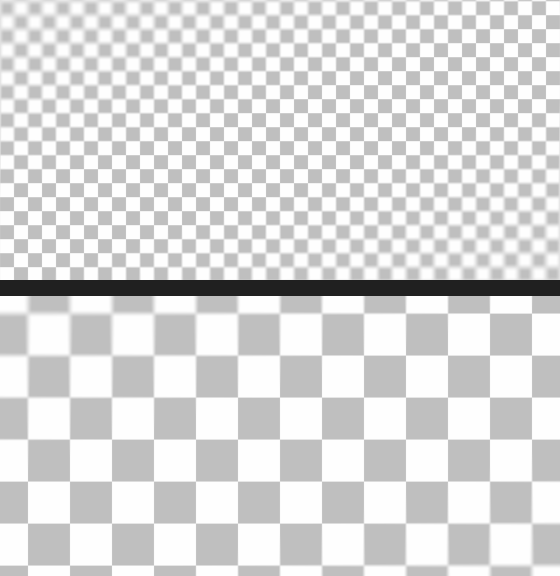
Top: the whole. Bottom: its middle third, enlarged.
Write a Shadertoy shader that draws this pattern.

```glsl
// Grey and white checkerboard, 40 by 20 cells, with a tilted band of focus.
// Each axis is a softened square wave; their product is the blurred checker,
// and the softness grows with distance from a slanted focus line.

const float ROWS = 20.0;
const float ROW_SHIFT = 0.085;               // in cells
const vec2 FOCUS_POINT = vec2(1.0, 0.47);    // in canvas heights
const float FOCUS_SLOPE = 0.325;
const float SHARP_HALF_WIDTH = 0.05;
const float BLUR_RATE = 0.52;                // cells of blur per canvas height
const vec3 WHITE = vec3(0.995);
const vec3 GREY = vec3(0.749);
const float GAMMA = 2.2;

// Square wave of period 2, from -1 to 1, with edges softened over +-softness.
float softSquareWave(float x, float softness) {
    float edgeDistance = 0.5 - abs(fract(x) - 0.5);
    float side = 1.0 - 2.0 * mod(floor(x), 2.0);
    float u = min(edgeDistance / softness, 1.0);
    return side * u * (1.5 - 0.5 * u * u);
}

// Blurred checker: 1 on cells whose indices have an even sum, 0 on the others.
float softChecker(vec2 p, float softness) {
    float wave = softSquareWave(p.x, softness) * softSquareWave(p.y, softness);
    return 0.5 + 0.5 * wave;
}

// Distance from the line through a point with the given slope.
float lineDistance(vec2 p, vec2 point, float slope) {
    vec2 normal = normalize(vec2(-slope, 1.0));
    return abs(dot(p - point, normal));
}

// Blend in linear light, as a lens would.
vec3 mixLight(vec3 a, vec3 b, float t) {
    vec3 light = mix(pow(a, vec3(GAMMA)), pow(b, vec3(GAMMA)), t);
    return pow(light, vec3(1.0 / GAMMA));
}

void mainImage(out vec4 fragColor, in vec2 fragCoord) {
    vec2 uv = fragCoord / iResolution.y;
    vec2 cell = uv * ROWS + vec2(0.0, ROW_SHIFT);

    // Lens blur, never finer than the pixel grid
    float defocus = lineDistance(uv, FOCUS_POINT, FOCUS_SLOPE) - SHARP_HALF_WIDTH;
    float pixel = ROWS / iResolution.y;
    float softness = max(BLUR_RATE * defocus, 0.7 * pixel);

    fragColor = vec4(mixLight(GREY, WHITE, softChecker(cell, softness)), 1.0);
}
```
